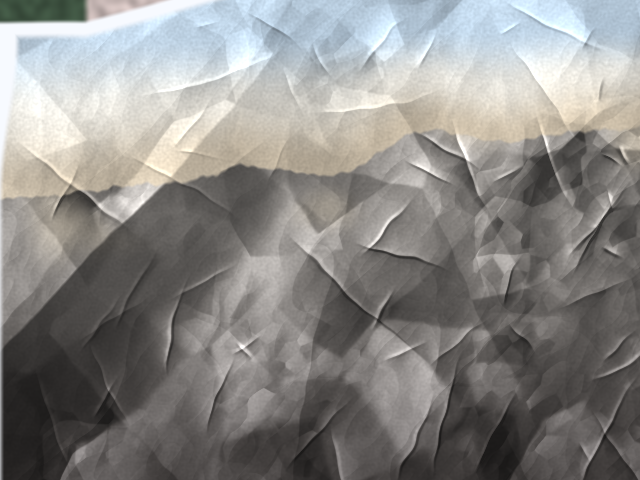
Write a Shadertoy shader that draws this texture.

```glsl
vec2 hash2(vec2 p) {
    p = vec2(dot(p, vec2(127.1, 311.7)), dot(p, vec2(269.5, 183.3)));
    return fract(sin(p) * 43758.5);
}

float corner(vec2 cell, vec2 f, vec2 o) {
    return dot(hash2(cell + o) * 2.0 - 1.0, f - o);
}

float gradientNoise(vec2 p) {
    vec2 i = floor(p), f = p - i;
    vec2 u = f * f * f * (f * (f * 6.0 - 15.0) + 10.0);
    return mix(mix(corner(i, f, vec2(0, 0)), corner(i, f, vec2(1, 0)), u.x),
               mix(corner(i, f, vec2(0, 1)), corner(i, f, vec2(1, 1)), u.x), u.y);
}

// Tilted, slightly curved paper facets; sharpness sets how hard they meet
float facets(vec2 p, float sharpness) {
    vec2 cell = floor(p), f = p - cell, sum = vec2(0.0);
    for (int y = -1; y <= 1; y++)
    for (int x = -1; x <= 1; x++) {
        vec2 o = vec2(x, y);
        vec2 c = o + 0.15 + 0.7 * hash2(cell + o) - f;
        vec2 tilt = hash2(cell + o + 37.0) * 2.0 - 1.0;
        float weight = exp(-sharpness * dot(c, c));
        sum += weight * vec2(tilt.x + dot(c, vec2(1.3, -1.3)) * tilt.y, 1.0);
    }
    return sum.x / sum.y;
}

// Height of the broad buckles, creased where the noise changes sign
float buckles(vec2 p) {
    float height = 0.0, freq = 1.7, strength = 1.0;
    for (int i = 0; i < 4; i++) {
        height += strength * abs(gradientNoise(p * freq + 7.3 * float(i))) / freq;
        p = mat2(0.8, 0.6, -0.6, 0.8) * p;
        freq *= 2.1;
        strength *= 0.72;
    }
    return height;
}

// Scattered folds: a thin bright lip, a dark groove and soft flanks
float folds(vec2 p) {
    float shade = 0.0;
    for (int i = 0; i < 64; i++) {
        vec2 r = hash2(vec2(i, 5.3)), s = hash2(vec2(i, 2.9)), t = hash2(vec2(i, 8.6));
        float angle = (s.x < 0.6 ? 0.8 : -0.75) + (t.x - 0.5) * 1.1;
        vec2 dir = vec2(cos(angle), sin(angle));
        vec2 d = p - r * vec2(1.4, 0.95);
        float halfLength = 0.03 + 0.17 * s.y * s.y;
        float along = dot(d, dir) / halfLength;
        float across = dot(d, vec2(-dir.y, dir.x)) + 0.12 * halfLength * along * along * (t.x - t.y);
        float taper = smoothstep(-1.0, -0.4, along) * smoothstep(1.0, 0.0, along);
        float side = smoothstep(-0.0015, 0.0015, across) * 2.0 - 1.0;
        float lip = exp(-pow((across - 0.0035) / 0.0035, 2.0));
        float groove = exp(-pow((across + 0.003) / 0.0026, 2.0));
        float flank = side * exp(-abs(across) / (0.22 * halfLength + 0.008));
        shade += taper * (0.25 * flank + 0.4 * t.y * lip - 0.42 * t.x * groove);
    }
    return shade;
}

// Printed landscape: blue sky, cream haze, jagged horizon, grey ground
vec3 printedColor(vec2 p, float ground, float horizon) {
    float rise = (p.y - horizon) / (1.0 - horizon);
    vec3 sky = mix(vec3(0.76, 0.71, 0.63), vec3(0.88, 0.87, 0.84), smoothstep(0.05, 0.45, rise));
    sky = mix(sky, vec3(0.73, 0.81, 0.88), smoothstep(0.4, 0.8, rise));
    sky += 0.05 * smoothstep(0.7, 0.0, p.x);
    vec3 land = mix(vec3(0.25, 0.235, 0.23), vec3(0.55, 0.535, 0.52), smoothstep(-0.05, 0.66, p.y));
    float haze = smoothstep(0.05, 0.4, gradientNoise(p * 3.6 + 2.0)) * smoothstep(-0.45, -0.12, rise);
    land = mix(land, vec3(0.73, 0.69, 0.62), 0.8 * haze);
    return mix(sky, land, ground);
}

void mainImage(out vec4 fragColor, in vec2 fragCoord) {
    vec2 p = fragCoord / iResolution.y;
    vec2 bend = vec2(gradientNoise(p * 4.0), gradientNoise(p * 4.0 + 19.0));
    vec2 ragged = vec2(gradientNoise(p * 19.0), gradientNoise(p * 19.0 + 31.0));
    vec2 q = p + 0.04 * bend + 0.008 * ragged;

    float horizon = 0.585 + 0.12 * p.x + 0.035 * gradientNoise(vec2(p.x * 5.0, 4.0))
                  + 0.016 * gradientNoise(vec2(p.x * 21.0, 8.0))
                  + 0.008 * gradientNoise(vec2(p.x * 57.0, 2.0)) + 0.06 * bend.y;
    float ground = 1.0 - smoothstep(-0.004, 0.004, p.y - horizon);
    vec3 col = printedColor(p, ground, horizon);

    // Crumpled relief: long rising facets crossed by smaller falling ones
    vec2 rising = vec2(q.x + q.y, (q.y - q.x) * 1.9) * 0.7;
    vec2 falling = vec2((q.x + q.y * 0.8) * 1.7, q.y - q.x * 0.7) * 0.75;
    float sharpness = max(75.0 + 170.0 * gradientNoise(p * 3.0 + 5.0), 18.0);
    float crumple = smoothstep(-0.25, 0.35, gradientNoise(p * 2.9 + 11.0) + 0.3 * (p.x - 0.6));
    vec2 e = vec2(-0.0015, 0.0015);
    float slope = (buckles(rising + e) - buckles(rising - e)) / 0.0042;
    float shade = 0.24 * facets(rising * 2.7 + 1.7, sharpness)
                + 0.19 * facets(falling * 4.3 + 4.0, sharpness)
                + 0.18 * crumple * facets(q * 9.0 + 8.0, sharpness * 0.7)
                + 0.17 * crumple * crumple * facets(rising * 17.0 + 3.0, 30.0)
                + 0.1 * slope + folds(p + 0.03 * bend + 0.009 * ragged);

    // Main fold: lit strip above it, deep shadow below
    float d = (q.y - 0.27 - 1.05 * q.x) / 1.45;
    float reach = 1.0 - smoothstep(0.5, 0.75, p.x);
    float above = smoothstep(-0.004, 0.004, d);
    float shadow = smoothstep(-0.27, -0.16, d) * (1.0 - above);
    shade = mix(shade, shade * 0.35, shadow * reach);
    shade += reach * (0.3 * above * exp(-d / 0.13) - 0.38 * shadow * mix(0.6, 1.0, ground));

    shade *= mix(0.42, 0.95, ground);
    col *= max(1.0 + shade, 0.4);
    col += ground * 0.22 * max(shade, 0.0) * vec3(0.92, 0.96, 1.0);
    col *= 1.0 + 0.09 * gradientNoise(p * 150.0);

    // White paper margin and the cluttered table behind the corner
    float edge = p.y - max(0.925, 0.875 + 0.28 * p.x) + 0.008 * bend.x;
    float left = 0.035 * smoothstep(0.6, 0.92, p.y) - p.x;
    float margin = max(smoothstep(-0.012, 0.006, edge), smoothstep(-0.01, 0.006, left));
    col = mix(col, vec3(0.97, 0.98, 1.0), margin);
    vec3 table = mix(vec3(0.24, 0.32, 0.25), vec3(0.76, 0.70, 0.69), smoothstep(0.17, 0.19, p.x));
    table *= 1.0 + 0.4 * gradientNoise(p * 35.0);
    col = mix(col, table, smoothstep(0.022, 0.034, edge));

    fragColor = vec4(clamp(col, 0.0, 1.0), 1.0);
}
```
